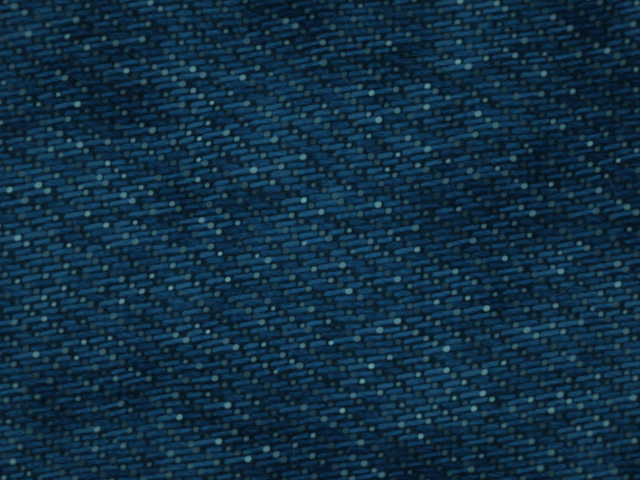
This texture is drawn by a WebGL 2 fragment shader. Its source:

```glsl
#version 300 es
precision highp float;

#define ROWS 69.0          // yarn rows over the canvas height
#define REPEATS 16.8       // stitches per canvas height, measured along a row
#define TWILL 0.3333       // sideways shift from one row to the next
#define TILT 0.13          // rise of the rows towards the right
#define STITCH vec2(0.0195, 0.0064)
#define KNOT vec2(0.0060, 0.0052)
#define SOFT 0.0033
#define WEAR 1.25          // strength of the faded patches
#define FIBRES 9.0

uniform vec2 u_resolution;
out vec4 outColor;

const vec3 GAP = vec3(0.036, 0.105, 0.150);
const vec3 INDIGO = vec3(0.034, 0.128, 0.220);
const vec3 BLUE = vec3(0.082, 0.290, 0.430);
const vec3 DULL = vec3(0.125, 0.245, 0.305);
const vec3 PALE = vec3(0.380, 0.590, 0.620);

float hash(vec2 p) {
  vec3 q = fract(vec3(p.xyx) * 0.1031);
  q += dot(q, q.yzx + 33.33);
  return fract((q.x + q.y) * q.z);
}

float noise(vec2 p) {
  vec2 i = floor(p), f = fract(p);
  f = f * f * (3.0 - 2.0 * f);
  return mix(mix(hash(i), hash(i + vec2(1, 0)), f.x),
             mix(hash(i + vec2(0, 1)), hash(i + vec2(1, 1)), f.x), f.y);
}

float cloud(vec2 p) {
  return 0.5 * noise(p) + 0.3 * noise(p * 2.1 + 7.0) + 0.2 * noise(p * 4.3 + 19.0);
}

// Signed distance to a bar with round ends
float bar(vec2 p, vec2 halfSize) {
  float reach = max(halfSize.x - halfSize.y, 0.0);
  p.x -= clamp(p.x, -reach, reach);
  return length(p) - halfSize.y;
}

float cover(float d, float soft) {
  return 1.0 - smoothstep(-soft, soft, d);
}

vec3 weave(vec2 p, float soft) {
  float patches = (cloud(p * 5.0 + 40.0) - 0.5) * WEAR;
  float grain = noise(p * vec2(120.0, 250.0) + 300.0) - 0.5;
  p.y -= p.x * TILT;
  float row = floor(p.y * ROWS);
  vec3 color = GAP * (1.0 + 0.6 * grain + 0.5 * patches);
  vec3 knots = vec3(0.0);
  float knotCover = 0.0;

  for (int j = -1; j <= 1; j++) {
    float r = row + float(j);
    float column = floor(p.x * REPEATS + r * TWILL);
    for (int i = -1; i <= 1; i++) {
      vec2 id = vec2(column + float(i), r) + 200.0;
      float a = hash(id), b = hash(id + 31.7), c = hash(id + 73.1);
      vec2 center = vec2((column + float(i) + 0.5 - r * TWILL) / REPEATS,
                         (r + 0.5) / ROWS);
      center += (vec2(a, b) - 0.5) * vec2(0.009, 0.0035);

      // Warp stitch, rounded by light from above
      vec2 d = p - center;
      d.y -= d.x * 0.14 * (c - 0.5);
      float shape = cover(bar(d, STITCH * vec2(0.8 + 0.4 * b, 0.8 + 0.4 * a)), soft);
      float bulge = 1.0 - pow(abs(d.y - 0.001) / STITCH.y, 2.0);
      float tone = 0.02 + 0.68 * clamp(bulge, 0.0, 1.0) * (0.3 + 1.1 * c)
                 + patches + grain * 0.55;
      vec3 yarn = mix(INDIGO, BLUE, clamp(tone, -0.2, 1.25));
      yarn = mix(yarn, DULL * 1.15, 0.5 * smoothstep(0.6, 1.3, tone + 0.5 * (a - 0.5)));
      color = mix(color, yarn, shape * 0.94);

      // Pale weft showing between two stitches
      vec2 k = p - center - vec2(0.5 / REPEATS, 0.0);
      k += (vec2(c, a) - 0.5) * vec2(0.006, 0.002);
      float knot = cover(bar(k, KNOT * (0.75 + 0.5 * b)), soft);
      float bright = clamp(pow(c, 2.0) + patches * 0.5, 0.0, 1.0);
      float strength = knot * (0.5 + 0.5 * a);
      knots = mix(knots, mix(DULL, PALE, bright), step(knotCover, strength));
      knotCover = max(knotCover, strength);
    }
  }
  return mix(color, knots, knotCover);
}

// Thin curled hairs lying on the cloth
float fibres(vec2 p) {
  vec2 cell = floor(p * FIBRES);
  float a = hash(cell + 5.0), b = hash(cell + 91.0);
  vec2 d = fract(p * FIBRES) - 0.5;
  float turn = a * 6.2832;
  d = mat2(cos(turn), -sin(turn), sin(turn), cos(turn)) * d;
  d.y += (b - 0.5) * 4.0 * d.x * d.x;
  float line = cover(abs(d.y) - 0.008, 0.018);
  return line * (1.0 - smoothstep(0.1, 0.28, abs(d.x))) * step(0.68, b);
}

void main() {
  vec2 p = gl_FragCoord.xy / u_resolution.y;
  vec2 view = gl_FragCoord.xy / u_resolution - 0.5;
  float edge = dot(view, view);

  // Loose cloth bends the rows a little
  vec2 bend = vec2(noise(p * 6.0), noise(p * 6.0 + 50.0)) - 0.5;
  vec2 cloth = p + bend * vec2(0.016, 0.010);

  float soft = max(SOFT * (0.85 + 1.1 * edge), 0.7 / u_resolution.y);
  vec3 color = weave(cloth, soft);
  color = mix(color, DULL * 1.35, fibres(p) * 0.4);
  color *= 1.07 - 0.36 * edge;
  outColor = vec4(color, 1.0);
}
```
